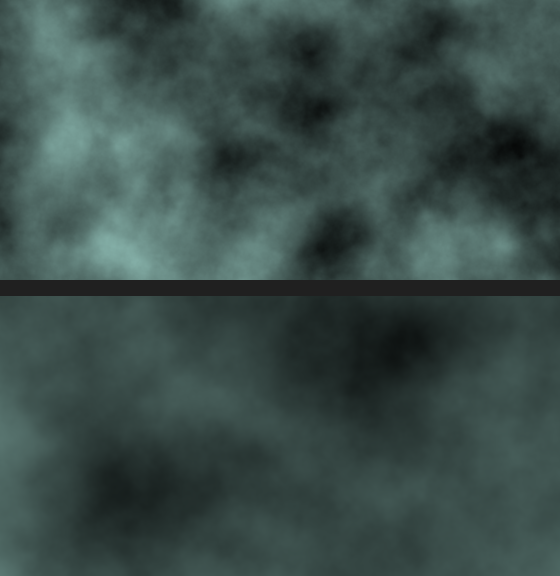
Top: the whole. Bottom: its middle third, enlarged.
A Shadertoy shader for this texture:

```glsl
const vec3 MIST_TINT = vec3(0.755, 1.0, 0.955);
const float BASE_CELLS = 3.0;   // coarsest noise cells per canvas height
const int OCTAVES = 7;

// Sine-free hash of a lattice point, 0 to 1
float hash(vec2 p) {
    vec3 q = fract(p.xyx * 0.1031);
    q += dot(q, q.yzx + 33.33);
    return fract((q.x + q.y) * q.z);
}

// Smoothly interpolated lattice noise
float valueNoise(vec2 p) {
    vec2 cell = floor(p);
    vec2 f = fract(p);
    vec2 blend = f * f * (3.0 - 2.0 * f);
    float low = mix(hash(cell), hash(cell + vec2(1, 0)), blend.x);
    float high = mix(hash(cell + vec2(0, 1)), hash(cell + vec2(1, 1)), blend.x);
    return mix(low, high, blend.y);
}

// Octave sum, each layer turned to hide the lattice; average is 0.5
float fbm(vec2 p, float gain) {
    mat2 turn = mat2(0.8, 0.6, -0.6, 0.8);
    float sum = 0.0;
    float total = 0.0;
    float amplitude = 1.0;
    for (int i = 0; i < OCTAVES; i++) {
        sum += amplitude * valueNoise(p);
        total += amplitude;
        amplitude *= gain;
        p = turn * p * 2.03 + vec2(17.3, 9.1);
    }
    return sum / total;
}

// Maps cloud density to the dark-to-teal ramp
vec3 mistColor(float density, float brightness, float contrast) {
    float light = brightness + contrast * (density - 0.5);
    return MIST_TINT * clamp(light, 0.0, 0.7);
}

void mainImage(out vec4 fragColor, in vec2 fragCoord) {
    vec2 uv = fragCoord / iResolution.y;
    float density = fbm(uv * BASE_CELLS + vec2(41.4, 23.7), 0.5);
    fragColor = vec4(mistColor(density, 0.345, 0.92), 1.0);
}
```
